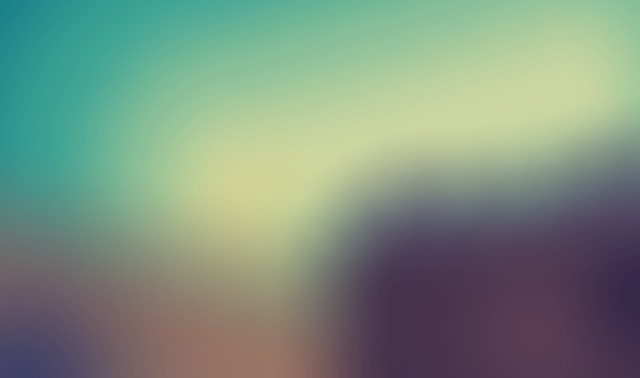
This background is drawn by a WebGL 1 fragment shader. Its source:

```glsl
precision highp float;
// Soft colour field: a cream ridge fading through green to teal, a warm
// lowland below it, and a rounded aubergine mass at the lower right.
// Built from distance-based ramps and glows, then finely terraced.

#define ASPECT 1.7          // width of the layout, in canvas heights
#define RIDGE_START vec2(0.66, 0.52)
#define RIDGE_END vec2(1.50, 0.76)
#define MASS_LEFT 0.885     // left edge of the dark mass
#define MASS_TOP 0.505      // height of its upper edge
#define MASS_RADIUS 0.25    // rounding of its corner
#define MASS_BLUR 0.18      // half width of its soft edge
#define BAND_COUNT 56.0     // tonal terraces per colour channel
#define BAND_DEPTH 0.75
#define WOBBLE 0.007        // irregularity of the contours

uniform vec2 u_resolution;

vec2 hashGradient(vec2 cell) {
  float angle = 6.2832 * fract(sin(dot(cell, vec2(127.1, 311.7))) * 43758.5);
  return vec2(cos(angle), sin(angle));
}

float gradientNoise(vec2 p) {
  vec2 i = floor(p), f = fract(p);
  vec2 u = f * f * f * (f * (f * 6.0 - 15.0) + 10.0);
  vec2 e = vec2(1.0, 0.0);
  float a = dot(hashGradient(i), f);
  float b = dot(hashGradient(i + e.xy), f - e.xy);
  float c = dot(hashGradient(i + e.yx), f - e.yx);
  float d = dot(hashGradient(i + e.xx), f - e.xx);
  return mix(mix(a, b, u.x), mix(c, d, u.x), u.y);
}

float segmentDistance(vec2 p, vec2 a, vec2 b) {
  vec2 ab = b - a;
  float along = clamp(dot(p - a, ab) / dot(ab, ab), 0.0, 1.0);
  return length(p - a - ab * along);
}

float glow(vec2 p, vec2 center, float radius) {
  vec2 q = (p - center) / radius;
  return exp(-dot(q, q));
}

// Cream along the ridge, cooling with distance from it
vec3 skyColor(vec2 p) {
  vec3 cream = vec3(0.80, 0.84, 0.63);
  vec3 green = vec3(0.48, 0.73, 0.59);
  vec3 teal = vec3(0.24, 0.64, 0.58);
  vec3 deepTeal = vec3(0.08, 0.48, 0.53);
  float d = segmentDistance(p, RIDGE_START, RIDGE_END);
  vec3 color = mix(cream, green, smoothstep(0.0, 0.40, d));
  color = mix(color, teal, smoothstep(0.30, 0.56, d));
  return mix(color, deepTeal, smoothstep(0.50, 0.90, d));
}

// Yellow glow, tan lowland and a dusky corner
vec3 addLowland(vec3 color, vec2 p) {
  vec3 yellow = vec3(0.84, 0.82, 0.53);
  vec3 tan_ = vec3(0.60, 0.46, 0.39);
  vec3 dusk = vec3(0.25, 0.25, 0.40);
  float tilted = p.y + 0.2 * (p.x - 0.62);
  color = mix(color, yellow, 0.5 * glow(p, vec2(0.64, 0.44), 0.20));
  color = mix(color, tan_, 1.0 - smoothstep(0.05, 0.52, tilted));
  return mix(color, dusk, glow(p, vec2(0.05, -0.02), 0.31));
}

// Signed distance to the dark mass, whose top rises to the right
float massDistance(vec2 p) {
  float top = MASS_TOP + 0.09 * smoothstep(1.35, 1.70, p.x);
  vec2 q = vec2(MASS_LEFT - p.x, p.y - top) + MASS_RADIUS;
  return length(max(q, 0.0)) + min(max(q.x, q.y), 0.0) - MASS_RADIUS;
}

vec3 massColor(vec2 p) {
  vec3 aubergine = vec3(0.27, 0.19, 0.30);
  vec3 slate = vec3(0.34, 0.32, 0.42);
  vec3 plum = vec3(0.37, 0.25, 0.33);
  vec3 indigo = vec3(0.20, 0.15, 0.29);
  vec3 color = mix(aubergine, slate, smoothstep(0.20, 0.50, p.y));
  color = mix(color, plum, 0.9 * glow(p, vec2(1.44, 0.12), 0.21));
  return mix(color, indigo, 0.9 * glow(p, vec2(1.72, 0.22), 0.17));
}

// Gentle terraces with smooth steps
vec3 terrace(vec3 color) {
  float frequency = 6.2832 * BAND_COUNT;
  return color - BAND_DEPTH * sin(color * frequency) / frequency;
}

void main() {
  vec2 p = gl_FragCoord.xy / u_resolution * vec2(ASPECT, 1.0);
  p += WOBBLE * vec2(gradientNoise(p * 11.0), gradientNoise(p * 11.0 + 37.0));

  vec3 color = addLowland(skyColor(p), p);
  float cover = 1.0 - smoothstep(-MASS_BLUR, MASS_BLUR, massDistance(p));
  color = mix(color, massColor(p), cover);
  gl_FragColor = vec4(terrace(color), 1.0);
}
```
